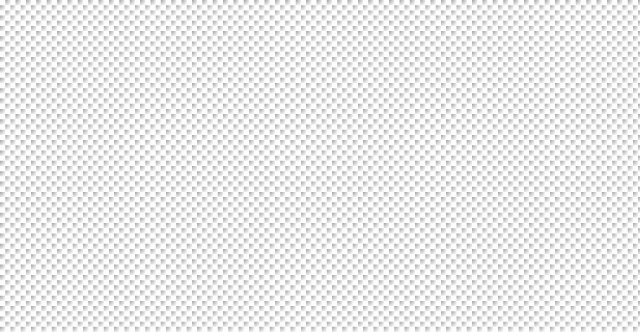
Give the GLSL for this pattern, as a Shadertoy shader.

```glsl
// Fine checkerboard of flat white squares and shaded squares that look recessed.
// Each shaded square fades radially from a grey upper-left corner to near white;
// a small grid of samples per pixel smooths the edges.

const float ROWS = 64.0;  // squares down the canvas, two per repeat

// Grey level at a point measured in squares from the top left
float checkerShade(vec2 p) {
    vec2 cell = floor(p);
    vec2 local = p - cell;
    float shaded = mod(cell.x + cell.y, 2.0);

    // Shadow spreads from the upper-left corner of the square
    float fade = clamp(length(local) / 1.15, 0.0, 1.0);
    return mix(0.993, mix(0.63, 0.955, fade), shaded);
}

void mainImage(out vec4 fragColor, in vec2 fragCoord) {
    const int SAMPLES = 4;
    float squaresPerPixel = ROWS / iResolution.y;
    float total = 0.0;

    // Average the pattern over the area of the pixel
    for (int j = 0; j < SAMPLES; j++) {
        for (int i = 0; i < SAMPLES; i++) {
            vec2 offset = (vec2(i, j) + 0.5) / float(SAMPLES) - 0.5;
            vec2 position = fragCoord + offset;
            position.y = iResolution.y - position.y;
            total += checkerShade(position * squaresPerPixel);
        }
    }

    float grey = total / float(SAMPLES * SAMPLES);
    fragColor = vec4(vec3(grey), 1.0);
}
```
